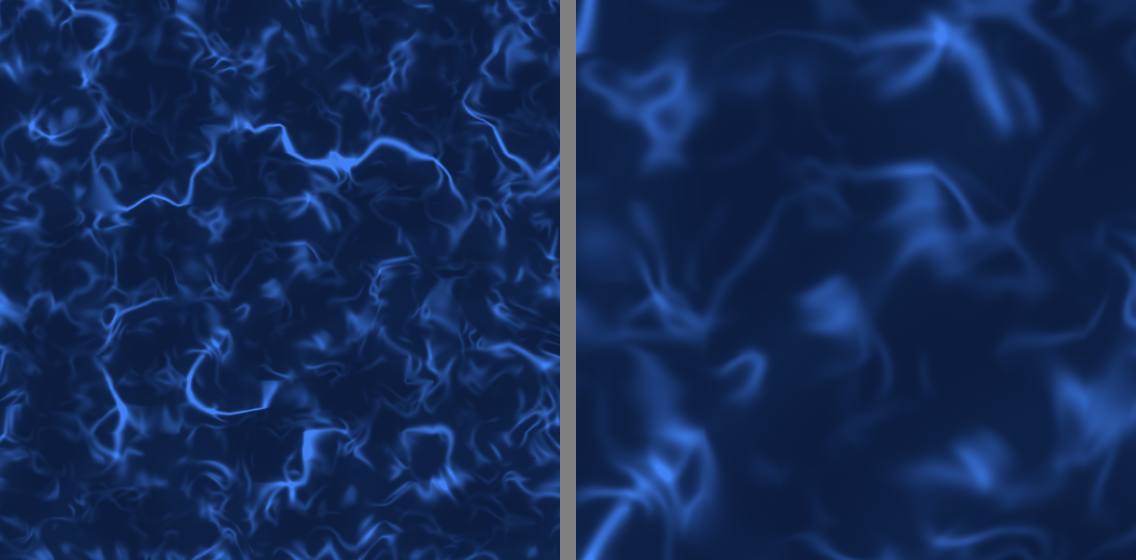
Left: the whole. Right: its middle third, enlarged.
Reproduce this texture procedurally as a WebGL 1 fragment shader.

```glsl
precision highp float;
// Glowing blue filaments over deep navy, like light veins under dark water.
// Ridges of gradient noise are bent by a kinked warp, broken up by masks,
// and summed over four scales; a broad ridge gathers the fine ones into bands.

uniform vec2 u_resolution;

#define BASE_FREQ 5.5      // coarsest veins, cells per canvas
#define FREQ_STEP 1.7      // growth of frequency per layer
#define LINE_WIDTH 0.0062  // half width of a vein, in canvas units
#define BAND_WIDTH 0.2     // softness of the band around coarse veins
#define KINK_FREQ 22.0     // zigzag cells per canvas
#define KINK_SIZE 0.055    // zigzag reach, in canvas units
#define VEIN_GLOW 0.9      // brightness of the coarsest veins
#define FINE_GLOW 0.55     // brightness of the finer layers
#define HAZE 0.06          // faint glow of the bands
#define FLOOR_GLOW 0.02    // light in the darkest parts
#define DEEP_NAVY vec3(0.04, 0.10, 0.23)
#define BRIGHT_BLUE vec3(0.25, 0.50, 0.95)

vec2 hash2(vec2 cell) {
  vec3 h = fract(cell.xyx * vec3(0.1031, 0.1030, 0.0973));
  h += dot(h, h.yzx + 33.33);
  return fract((h.xx + h.yz) * h.zy);
}

// Dot product of a cell corner's random unit gradient with the offset to it.
float corner(vec2 cell, vec2 offset) {
  return dot(normalize(hash2(cell) - 0.5001), offset);
}

float gradientNoise(vec2 p) {
  vec2 i = floor(p), f = fract(p);
  vec2 u = f * f * f * (f * (f * 6.0 - 15.0) + 10.0);
  vec2 e = vec2(1.0, 0.0);
  return mix(mix(corner(i, f), corner(i + e, f - e), u.x),
             mix(corner(i + e.yx, f - e.yx), corner(i + 1.0, f - 1.0), u.x),
             u.y);
}

// Bilinear on purpose: its creases turn smooth veins into straight zigzags.
vec2 kinkNoise(vec2 p) {
  vec2 i = floor(p), f = fract(p);
  vec2 e = vec2(1.0, 0.0);
  return mix(mix(hash2(i), hash2(i + e), f.x),
             mix(hash2(i + e.yx), hash2(i + 1.0), f.x), f.y) - 0.5;
}

// Soft peak along the zero line of a noise value.
float ridge(float n, float width) {
  n /= width;
  return exp(-n * n);
}

void main() {
  vec2 p = gl_FragCoord.xy / min(u_resolution.x, u_resolution.y);
  vec2 bent = p + KINK_SIZE * kinkNoise(p * KINK_FREQ + 71.0);

  float band = ridge(gradientNoise(p * BASE_FREQ + 13.0), BAND_WIDTH);
  float glow = FLOOR_GLOW + HAZE * band;

  // Veins from coarse to fine; the finer ones fade outside the bands.
  float freq = BASE_FREQ;
  float strength = VEIN_GLOW;
  vec2 shift = vec2(13.0);
  for (int layer = 0; layer < 4; layer++) {
    float vein = ridge(gradientNoise(bent * freq + shift), LINE_WIDTH * freq);
    float mask = smoothstep(-0.1, 0.45,
                            gradientNoise(p * freq * 0.8 + shift.yx + 41.3));
    glow += strength * vein * mask;
    freq *= FREQ_STEP;
    shift += vec2(19.37, 27.61);
    strength = FINE_GLOW * (0.25 + 0.75 * band);
  }

  gl_FragColor = vec4(mix(DEEP_NAVY, BRIGHT_BLUE, clamp(glow, 0.0, 1.0)), 1.0);
}
```
